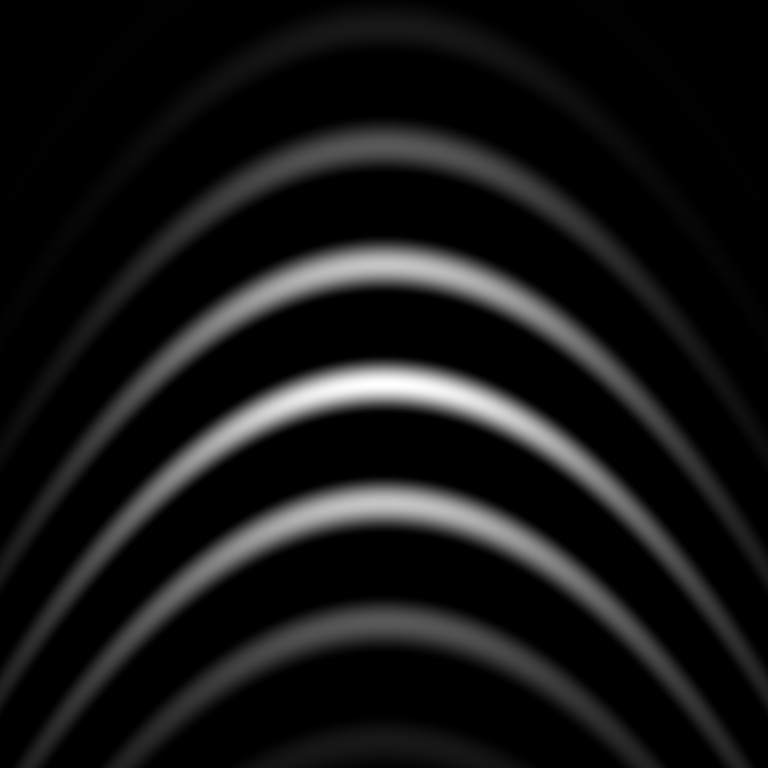
Give the GLSL for this background, as a three.js fragment shader.

```glsl
// Soft white arches stacked on black, brightest at the centre.
// The height is bent by a parabola, so that level stripes become arches;
// a cosine shapes each stripe and a Gaussian dims them outward.

varying vec2 vUv;

const vec2 CENTER = vec2(0.5, 0.5);
const float ARCH_SPACING = 0.1563;     // height between neighbouring crests
const float ARCH_BEND = 1.6;           // drop per squared distance from the axis
const float STRIPE_SHARPNESS = 1.65;   // higher values narrow the stripes
const vec2 FADE = vec2(8.2, 10.9);     // dimming across and along the stack
const vec3 LIGHT_COLOR = vec3(1.0);
const float TAU = 6.2831853;

// Bends the plane so that each downward parabola becomes a level line.
vec2 bendToArch(vec2 p, float bend) {
  return vec2(p.x, p.y + bend * p.x * p.x);
}

// Soft repeating stripe: 1 on each crest, 0 through the dark half.
float softStripe(float height, float spacing, float sharpness) {
  float wave = max(cos(TAU * height / spacing), 0.0);
  return pow(wave, sharpness);
}

// Gaussian falloff with its own strength on each axis.
float gaussian(vec2 p, vec2 strength) {
  return exp(-dot(strength, p * p));
}

void main() {
  vec2 arch = bendToArch(vUv - CENTER, ARCH_BEND);

  // Stripes follow the bent height, and so does the dimming.
  float stripe = softStripe(arch.y, ARCH_SPACING, STRIPE_SHARPNESS);
  float glow = stripe * gaussian(arch, FADE);

  gl_FragColor = vec4(LIGHT_COLOR * glow, 1.0);
}
```
